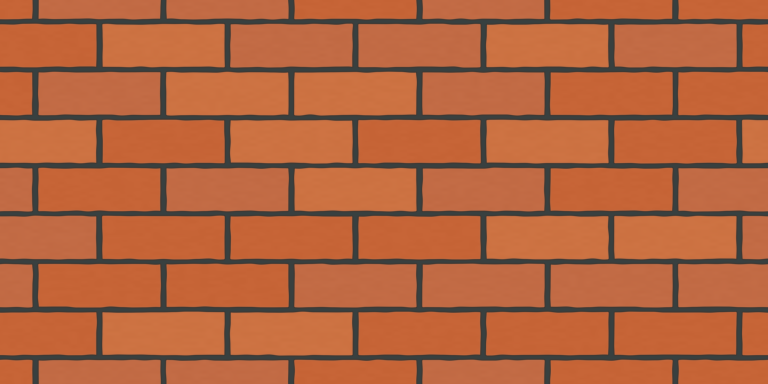
A WebGL 1 fragment shader for this texture:

```glsl
precision highp float;
// Seamless running-bond wall: terracotta bricks with thin, dark, slightly wavy mortar joints.

uniform vec2 u_resolution;

// Layout; lengths are in canvas heights
const vec2 REPEATS = vec2(6.0, 8.0);            // bricks across, courses down
const vec2 CANVAS = vec2(2.0, 1.0);
const vec2 ORIGIN = vec2(0.777, 0.55);          // first joints, in brick cells
const vec2 JOINT_HALF = vec2(0.0078, 0.0068);   // half widths: upright, level
const float CORNER_RADIUS = 0.0025;
const float WOBBLE = 0.0030;
const float WOBBLE_FREQ = 34.0;
const float DARK_EDGE = 0.0030;                 // shadowed band inside the joint
const float RIM_WIDTH = 0.0030;                 // worn band on the brick border

// Palette
const vec3 BRICK_MAIN = vec3(0.777, 0.392, 0.212);
const vec3 BRICK_LIGHT = vec3(0.802, 0.447, 0.258);
const vec3 BRICK_DUSTY = vec3(0.760, 0.418, 0.268);
const vec3 RIM = vec3(0.720, 0.430, 0.290);
const vec3 MORTAR = vec3(0.220, 0.250, 0.250);
const vec3 MORTAR_EDGE = vec3(0.240, 0.220, 0.200);

// Variation
const float SHARE_MAIN = 0.56;
const float SHARE_LIGHT = 0.21;
const float RIM_STRENGTH = 0.3;
const float GRAIN = 0.012;

float hash(vec2 p) {
  return fract(sin(dot(p, vec2(127.1, 311.7))) * 43758.5453);
}

float valueNoise(vec2 p) {
  vec2 i = floor(p);
  vec2 f = fract(p);
  f = f * f * (3.0 - 2.0 * f);
  float low = mix(hash(i), hash(i + vec2(1.0, 0.0)), f.x);
  float high = mix(hash(i + vec2(0.0, 1.0)), hash(i + vec2(1.0, 1.0)), f.x);
  return mix(low, high, f.y);
}

// Signed distance to a rounded box, negative inside
float roundedBox(vec2 p, vec2 halfSize, float radius) {
  vec2 d = abs(p) - halfSize + radius;
  return length(max(d, 0.0)) + min(max(d.x, d.y), 0.0) - radius;
}

vec3 brickTone(vec2 id) {
  float pick = hash(id + vec2(3.7, 9.2));
  if (pick < SHARE_MAIN) return BRICK_MAIN;
  return pick < SHARE_MAIN + SHARE_LIGHT ? BRICK_LIGHT : BRICK_DUSTY;
}

void main() {
  float pixel = 1.0 / u_resolution.y;

  // Brick cell, every other course shifted by half; ids wrap at the borders
  vec2 grid = gl_FragCoord.xy / u_resolution * REPEATS - ORIGIN;
  float course = mod(floor(grid.y), REPEATS.y);
  grid.x += 0.5 * mod(course, 2.0);
  vec2 id = vec2(mod(floor(grid.x), REPEATS.x), course);
  vec2 cellSize = CANVAS / REPEATS;
  vec2 local = (fract(grid) - 0.5) * cellSize;

  // Hand-cut outline, with its own noise patch for each brick
  vec2 patchOffset = 20.0 + 17.0 * id;
  float wave = valueNoise(local * WOBBLE_FREQ + patchOffset) - 0.5;
  float edge = roundedBox(local, 0.5 * cellSize - JOINT_HALF, CORNER_RADIUS);
  edge += WOBBLE * wave;

  // Brick face with faint grain and a worn rim
  float grain = valueNoise(local * vec2(50.0, 120.0) + patchOffset) - 0.5;
  vec3 brick = brickTone(id) + GRAIN * grain;
  float rim = smoothstep(-RIM_WIDTH - pixel, 0.0, edge);
  brick = mix(brick, RIM, RIM_STRENGTH * rim);

  // Mortar, darker and browner beside the brick
  float core = smoothstep(DARK_EDGE - pixel, DARK_EDGE + pixel, edge);
  vec3 mortar = mix(MORTAR_EDGE, MORTAR, core);

  float joint = smoothstep(-0.8 * pixel, 0.8 * pixel, edge);
  gl_FragColor = vec4(mix(brick, mortar, joint), 1.0);
}
```
